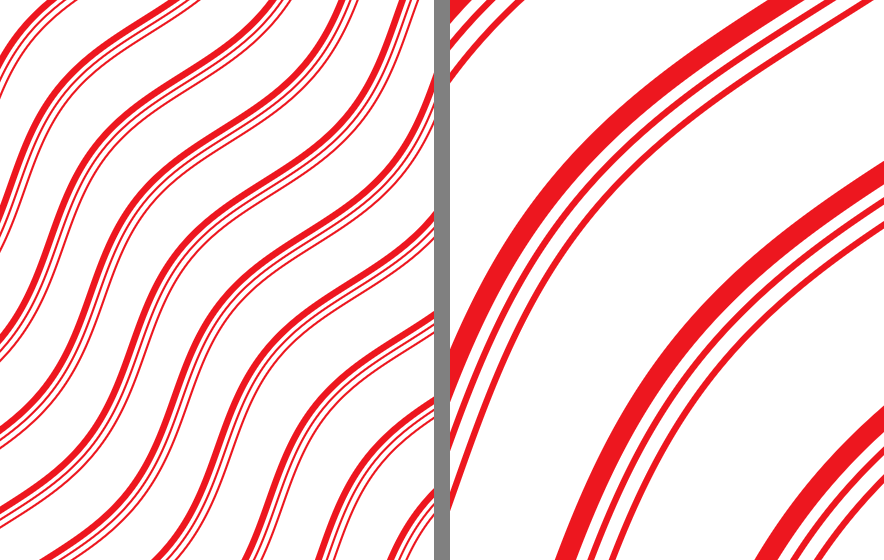
Left, the full canvas; right, a detail of the centre.
A WebGL 2 fragment shader for this pattern:

```glsl
#version 300 es
precision highp float;
// Diagonal wavy red ribbons on white, each one a bold stripe with two fine lines beside it.

uniform vec2 u_resolution;
out vec4 fragColor;

const float TAU = 6.2831853;
const vec3 WHITE = vec3(1.0);
const vec3 RED = vec3(0.93, 0.09, 0.12);

// All lengths are fractions of the canvas height.
const int RIBBONS = 10;
const float AMPLITUDE = 0.0417;
const float WAVELENGTH = 0.7526;
const float DRIFT = 0.034;
const float BOLD_WIDTH = 0.0118;
const float FINE_WIDTH = 0.0038;
const float FIRST_GAP = 0.0141;
const float SECOND_GAP = 0.026;

// Middle line of ribbon n; the last few are spaced wider.
float ribbonCentre(float n) {
    return 0.1055 + 0.1165 * n + 0.0141 * max(n - 6.0, 0.0);
}

// Position of the trough along ribbon n, sliding from one to the next.
float troughPosition(float n) {
    return -0.0234 - 0.0417 * n + 0.00156 * n * n;
}

// Signed distance across a wave running along q.x.
float waveDistance(vec2 q, float centre, float trough) {
    float k = TAU / WAVELENGTH;
    float phase = k * (q.x - trough);
    float height = centre + DRIFT * q.x - AMPLITUDE * cos(phase);
    float slope = DRIFT + AMPLITUDE * k * sin(phase);
    return (q.y - height) / sqrt(1.0 + slope * slope);
}

// Smooth coverage of a line of the given width.
float lineMask(float d, float width, float pixel) {
    return clamp(0.5 + (0.5 * width - abs(d)) / pixel, 0.0, 1.0);
}

// One bold stripe followed by two fine lines.
float ribbonMask(float d, float pixel) {
    float bold = lineMask(d, BOLD_WIDTH, pixel);
    float fineA = lineMask(d - FIRST_GAP, FINE_WIDTH, pixel);
    float fineB = lineMask(d - SECOND_GAP, FINE_WIDTH, pixel);
    return max(bold, max(fineA, fineB));
}

void main() {
    float pixel = 1.0 / u_resolution.y;
    vec2 p = gl_FragCoord.xy * pixel;

    // Rotated frame from the top left corner: x along the waves, y across.
    vec2 fromTop = vec2(p.x, 1.0 - p.y);
    vec2 q = vec2(dot(fromTop, vec2(0.6, -0.8)), dot(fromTop, vec2(0.8, 0.6)));

    float ink = 0.0;
    for (int i = 0; i < RIBBONS; i++) {
        float n = float(i);
        float d = waveDistance(q, ribbonCentre(n), troughPosition(n));
        ink = max(ink, ribbonMask(d, pixel));
    }
    fragColor = vec4(mix(WHITE, RED, ink), 1.0);
}
```
